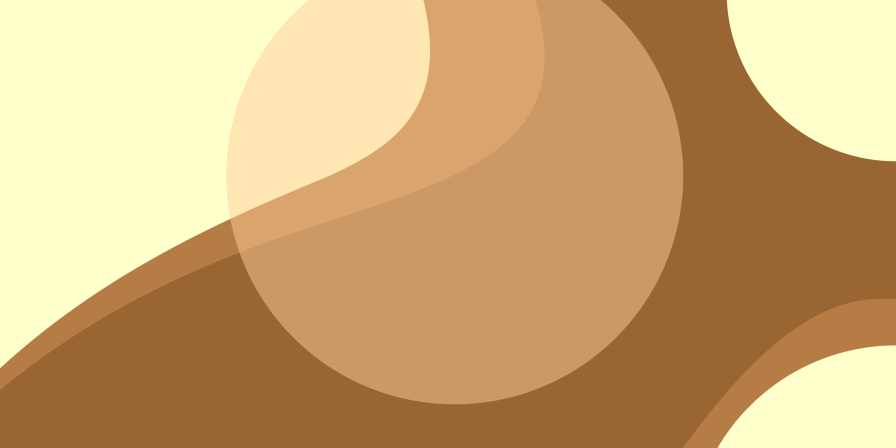
Reproduce this background procedurally as a Shadertoy shader.

```glsl
const vec3 CREAM = vec3(1.0, 1.0, 0.8);
const vec3 BROWN = vec3(0.6, 0.4, 0.2);
const vec3 CARAMEL = vec3(0.71, 0.49, 0.27);
const vec3 PEACH = vec3(1.0, 0.8, 0.6);

float circleDistance(vec2 p, vec2 center, float radius) {
    return length(p - center) - radius;
}

vec2 bezier(float t, vec2 a, vec2 b, vec2 c, vec2 d) {
    float s = 1.0 - t;
    return s * s * s * a + 3.0 * s * s * t * b + 3.0 * s * t * t * c + t * t * t * d;
}

vec2 bezierTangent(float t, vec2 a, vec2 b, vec2 c, vec2 d) {
    float s = 1.0 - t;
    return s * s * (b - a) + 2.0 * s * t * (c - b) + t * t * (d - c);
}

// Approximate distance above a curve whose x always increases
float curveDistance(vec2 p, vec2 a, vec2 b, vec2 c, vec2 d) {
    float low = 0.0;
    float high = 1.0;
    for (int i = 0; i < 18; i++) {
        float middle = 0.5 * (low + high);
        if (bezier(middle, a, b, c, d).x < p.x) low = middle;
        else high = middle;
    }
    float t = 0.5 * (low + high);
    vec2 tangent = normalize(bezierTangent(t, a, b, c, d));
    return (p.y - bezier(t, a, b, c, d).y) * tangent.x;
}

// Distance to the right of a curve made of two pieces that rise and join at d
float sweepDistance(vec2 p, vec2 a, vec2 b, vec2 c, vec2 d, vec2 e, vec2 f, vec2 g) {
    if (p.y < d.y) return curveDistance(p.yx, a.yx, b.yx, c.yx, d.yx);
    return curveDistance(p.yx, d.yx, e.yx, f.yx, g.yx);
}

vec3 paint(vec3 base, vec3 ink, float dist, float pixel, float opacity) {
    float coverage = 1.0 - smoothstep(-0.7 * pixel, 0.7 * pixel, dist);
    return mix(base, ink, coverage * opacity);
}

void mainImage(out vec4 fragColor, in vec2 fragCoord) {
    float pixel = 1.0 / iResolution.y;
    vec2 p = fragCoord * pixel;
    vec3 color = BROWN;

    // Sweeping band and the pale field on the left
    float bandEdge = sweepDistance(p,
        vec2(-0.05, 0.086), vec2(0.185, 0.297), vec2(0.443, 0.409), vec2(0.667, 0.484),
        vec2(1.016, 0.602), vec2(1.294, 0.661), vec2(1.195, 1.0));
    float fieldEdge = sweepDistance(p,
        vec2(-0.05, 0.13), vec2(0.19, 0.37), vec2(0.469, 0.497), vec2(0.703, 0.594),
        vec2(0.885, 0.669), vec2(1.003, 0.76), vec2(0.945, 1.0));
    color = paint(color, CARAMEL, bandEdge, pixel, 1.0);
    color = paint(color, CREAM, fieldEdge, pixel, 1.0);

    // Hill and pale disc in the lower right corner
    float hillEdge = curveDistance(p,
        vec2(1.485, -0.055), vec2(1.645, 0.175), vec2(1.797, 0.333), vec2(1.966, 0.333));
    color = paint(color, CARAMEL, hillEdge, pixel, 1.0);
    color = paint(color, CREAM, circleDistance(p, vec2(2.0, -0.232), 0.461), pixel, 1.0);

    // Pale disc in the upper right corner
    color = paint(color, CREAM, circleDistance(p, vec2(2.0, 1.018), 0.378), pixel, 1.0);

    // Translucent central disc
    color = paint(color, PEACH, circleDistance(p, vec2(1.015, 0.6075), 0.51), pixel, 0.5);

    fragColor = vec4(color, 1.0);
}
```
